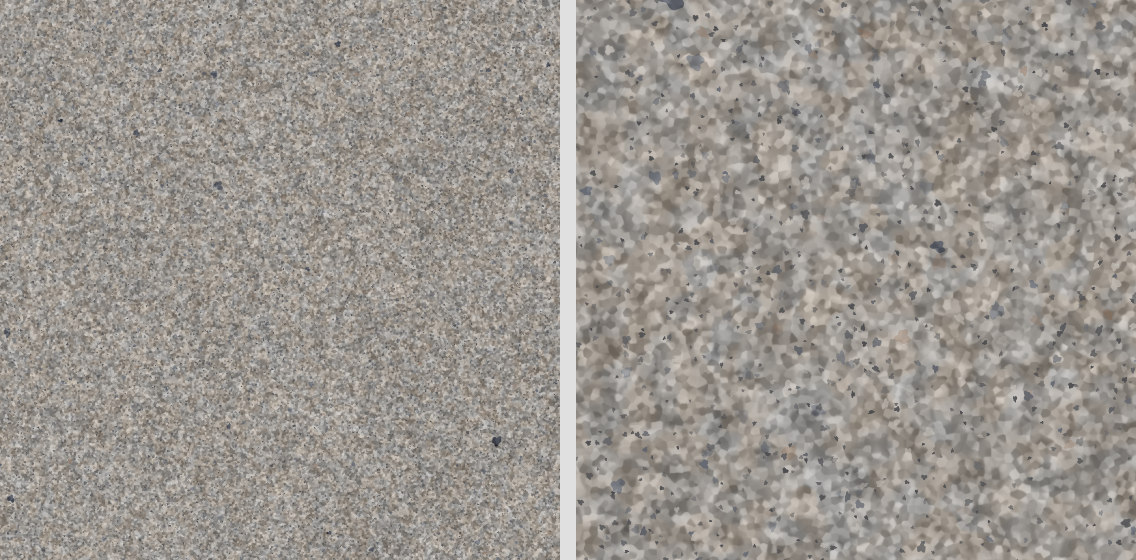
Left: the whole. Right: its middle third, enlarged.
Give the GLSL for this texture, as a Shadertoy shader.

```glsl
// Fine grey sandstone with dark pits, bluish chips and pale mineral flecks.

// Colours
const vec3 STONE = vec3(0.612, 0.592, 0.568);
const vec3 WARM_TINT = vec3(0.016, 0.0, -0.018);
const vec3 PIT = vec3(0.30, 0.30, 0.31);
const vec3 NAVY = vec3(0.19, 0.21, 0.26);
const vec3 SLATE = vec3(0.40, 0.42, 0.46);
const vec3 TAN = vec3(0.58, 0.50, 0.44);
const vec3 PALE = vec3(0.77, 0.75, 0.72);

// Grain: cells across the canvas and tone strength
const float FINE_CELLS = 260.0;
const float MEDIUM_CELLS = 125.0;
const float CLOUD_CELLS = 11.0;
const float FINE_TONE = 0.125;
const float MEDIUM_TONE = 0.085;
const float CLOUD_TONE = 0.014;

// Chips: cells across the canvas, share of cells filled, radius in cells
const vec3 PITS = vec3(200.0, 0.10, 0.30);
const vec3 SPECKS = vec3(105.0, 0.14, 0.24);
const vec3 FLECKS = vec3(90.0, 0.11, 0.25);
const vec3 CHIPS = vec3(42.0, 0.36, 0.16);
const vec3 PEBBLES = vec3(14.0, 0.15, 0.095);

const float TAU = 6.2832;

// Three random values in 0..1 for a cell
vec3 hash3(vec2 cell, float seed) {
    uvec3 v = uvec3(ivec3(vec3(cell, seed)) + 4096);
    v = v * 1664525u + 1013904223u;
    v.x += v.y * v.z;
    v.y += v.z * v.x;
    v.z += v.x * v.y;
    v ^= v >> 16u;
    v.x += v.y * v.z;
    v.y += v.z * v.x;
    v.z += v.x * v.y;
    return vec3(v >> 8u) / 16777216.0;
}

// Soft cellular noise in -1..1: crisp grains with blended borders
float grains(vec2 p, float seed) {
    vec2 cell = floor(p);
    float total = 0.0, weights = 0.0;
    for (int y = -1; y <= 1; y++)
    for (int x = -1; x <= 1; x++) {
        vec2 id = cell + vec2(x, y);
        vec3 rnd = hash3(id, seed);
        vec2 d = id + rnd.xy - p;
        float w = exp(-8.0 * dot(d, d));
        total += w * (2.0 * rnd.z - 1.0);
        weights += w;
    }
    return total / weights;
}

// Scattered irregular chips: x is coverage, yzw are random values of the chip
vec4 chips(vec2 uv, vec3 layer, float seed) {
    vec2 p = uv * layer.x;
    vec2 cell = floor(p);
    float edge = 0.75 * layer.x / iResolution.y;
    vec4 best = vec4(0.0);
    for (int y = -1; y <= 1; y++)
    for (int x = -1; x <= 1; x++) {
        vec2 id = cell + vec2(x, y);
        vec3 place = hash3(id, seed);
        if (place.z > layer.y) continue;
        vec3 look = hash3(id, seed + 50.0);
        vec2 d = p - id - place.xy;

        // Turned, stretched outline with a wobbly radius
        float turn = TAU * look.x;
        d = mat2(cos(turn), sin(turn), -sin(turn), cos(turn)) * d;
        d.y *= 1.0 + 0.7 * look.y;
        float a = atan(d.y, d.x + 1e-5);
        float wobble = 1.0 + 0.18 * sin(3.0 * a + TAU * look.y)
                           + 0.12 * sin(5.0 * a + TAU * look.z);
        float radius = layer.z * mix(0.6, 1.3, look.z * look.z) * wobble;
        float cover = 1.0 - smoothstep(-edge, edge, length(d) - radius);
        if (cover > best.x) best = vec4(cover, hash3(id, seed + 90.0));
    }
    return best;
}

void mainImage(out vec4 fragColor, in vec2 fragCoord) {
    vec2 uv = fragCoord / iResolution.y;

    // Sandy ground
    float medium = grains(uv * MEDIUM_CELLS, 2.0);
    float tone = FINE_TONE * grains(uv * FINE_CELLS, 1.0)
               + MEDIUM_TONE * medium
               + CLOUD_TONE * grains(uv * CLOUD_CELLS, 3.0);
    vec3 color = STONE + tone + WARM_TINT * grains(uv * MEDIUM_CELLS * 0.6, 4.0);

    // Translucent chips: slate, tan or pale
    vec4 chip = chips(uv, CHIPS, 5.0);
    vec3 mineral = chip.y < 0.55 ? SLATE : chip.y < 0.78 ? TAN : PALE;
    color = mix(color, mineral + 0.5 * tone, chip.x * mix(0.25, 0.85, chip.z));

    // Small pale flecks, dark specks and tiny pits
    vec4 fleck = chips(uv, FLECKS, 6.0);
    color = mix(color, PALE, fleck.x * mix(0.2, 0.8, fleck.y));
    vec4 speck = chips(uv, SPECKS, 7.0);
    color = mix(color, mix(PIT, SLATE, speck.z), speck.x * mix(0.35, 0.95, speck.y));
    vec4 pit = chips(uv, PITS, 8.0);
    color = mix(color, PIT, pit.x * mix(0.4, 1.0, pit.y));

    // Sparse larger pebbles, mostly navy
    vec4 pebble = chips(uv, PEBBLES, 9.0);
    vec3 rock = pebble.y < 0.8 ? mix(NAVY, SLATE, pebble.w * pebble.w) : mix(TAN, PALE, pebble.w);
    color = mix(color, rock + 0.6 * tone, pebble.x * mix(0.7, 1.0, pebble.z));

    fragColor = vec4(clamp(color, 0.0, 1.0), 1.0);
}
```
